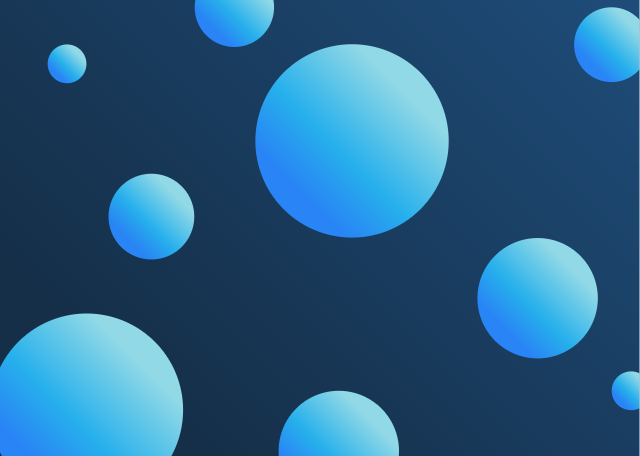
This background is drawn by a WebGL 2 fragment shader. Its source:

```glsl
#version 300 es
precision highp float;
// Glossy blue discs scattered over a diagonal navy gradient.

#define NAVY_DARK  vec3(0.082, 0.184, 0.285)
#define NAVY_LIGHT vec3(0.118, 0.298, 0.475)
#define DISC_BLUE  vec3(0.160, 0.520, 0.960)
#define DISC_CYAN  vec3(0.150, 0.690, 0.925)
#define DISC_PALE  vec3(0.570, 0.850, 0.900)
#define EDGE_TINT  vec3(0.650, 0.760, 0.860)
#define EDGE_WIDTH 0.0016
#define NAVY_RANGE vec2(0.45, 2.40)
#define DISC_STOPS vec3(-0.74, -0.16, 0.74)

uniform vec2 u_resolution;
out vec4 fragColor;

// Centre and radius of each disc, in units of canvas height
const vec3 DISCS[9] = vec3[9](
  vec3(0.514, 0.984, 0.087), vec3(0.147, 0.860, 0.0425),
  vec3(0.772, 0.691, 0.212), vec3(1.341, 0.902, 0.082),
  vec3(0.332, 0.525, 0.094), vec3(1.179, 0.346, 0.132),
  vec3(0.190, 0.101, 0.2115), vec3(0.743, 0.011, 0.132),
  vec3(1.384, 0.143, 0.0425));

float ramp(float from, float to, float x) {
  return clamp((x - from) / (to - from), 0.0, 1.0);
}

// Three-stop gradient running from lower left to upper right
vec3 discColor(vec2 local) {
  float t = dot(local, vec2(inversesqrt(2.0)));
  vec3 lower = mix(DISC_BLUE, DISC_CYAN, ramp(DISC_STOPS.x, DISC_STOPS.y, t));
  return mix(lower, DISC_PALE, ramp(DISC_STOPS.y, DISC_STOPS.z, t));
}

void main() {
  float pixel = 1.0 / u_resolution.y;
  vec2 p = gl_FragCoord.xy * pixel;

  // Background
  vec3 color = mix(NAVY_DARK, NAVY_LIGHT, ramp(NAVY_RANGE.x, NAVY_RANGE.y, p.x + p.y));

  // Discs with one-pixel soft edges
  for (int i = 0; i < 9; i++) {
    vec3 disc = DISCS[i];
    vec2 offset = p - disc.xy;
    float coverage = clamp(0.5 - (length(offset) - disc.z) / pixel, 0.0, 1.0);
    color = mix(color, discColor(offset / disc.z), coverage);
  }

  // Hairline along the right border
  float border = u_resolution.x * pixel - EDGE_WIDTH;
  color = mix(color, EDGE_TINT, clamp(0.5 + (p.x - border) / pixel, 0.0, 1.0));

  fragColor = vec4(color, 1.0);
}
```
